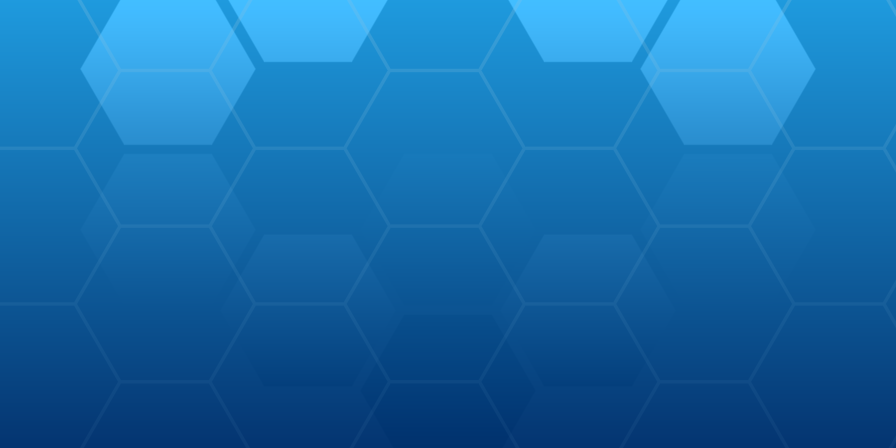
Give the GLSL for this background, as a Shadertoy shader.

```glsl
// Blue vertical gradient with glowing hexagon tiles under a fine honeycomb line grid.

// Flat-topped hexagon metric: equals the apothem on the hexagon's border
float hexMetric(vec2 p) {
    p = abs(p);
    return max(p.y, 0.8660254 * p.x + 0.5 * p.y);
}

// Distance to the nearest edge of a honeycomb with the given side length
float honeycombEdge(vec2 p, float side) {
    vec2 period = side * vec2(3.0, 1.7320508);
    vec2 a = mod(p + 0.5 * period, period) - 0.5 * period;
    vec2 b = mod(p, period) - 0.5 * period;
    return 0.5 * period.y - min(hexMetric(a), hexMetric(b));
}

void mainImage(out vec4 fragColor, in vec2 fragCoord) {
    // Height runs 0 to 1; x is centred
    float pixel = 1.0 / iResolution.y;
    vec2 p = fragCoord * pixel;
    p.x -= 0.5 * iResolution.x * pixel;

    // Backdrop
    vec3 color = mix(vec3(0.015, 0.205, 0.44), vec3(0.12, 0.605, 0.87), p.y);

    // Tiles: bright upper row, faint lower rows that fade downward
    const float apothem = 0.1693;
    for (int column = -2; column <= 2; column++) {
        bool odd = abs(column) == 1;
        for (int row = 0; row < 3; row++) {
            bool center = column == 0;
            if ((center && row == 0) || (!center && row == 2)) continue;
            float top = odd ? 1.031 - 0.724 * float(row)
                            : 0.846 - 0.359 * float(row);
            vec2 offset = p - vec2(0.3125 * float(column), top);
            float mask = smoothstep(pixel, -pixel, hexMetric(offset) - apothem);
            float rise = clamp(0.5 + 0.5 * offset.y / apothem, 0.0, 1.0);

            float glow;
            if (row == 0) glow = mix(0.07, 0.14, smoothstep(0.6, 1.0, p.y));
            else if (odd) glow = mix(-0.014, 0.028, rise);
            else if (center) glow = row == 1 ? mix(-0.005, 0.009, rise) : -0.014;
            else glow = rise * (column < 0 ? 0.032 : 0.018);
            color += glow * mask;
        }
    }

    // Honeycomb lines, stronger toward the top
    float edge = honeycombEdge(p - vec2(-0.03, 0.669), 0.2006);
    float line = 1.0 - smoothstep(0.0038 - 0.7 * pixel, 0.0038 + 0.7 * pixel, edge);
    color = mix(color, vec3(0.53, 0.75, 0.87), line * mix(0.06, 0.27, p.y * p.y));

    fragColor = vec4(clamp(color, 0.0, 1.0), 1.0);
}
```
